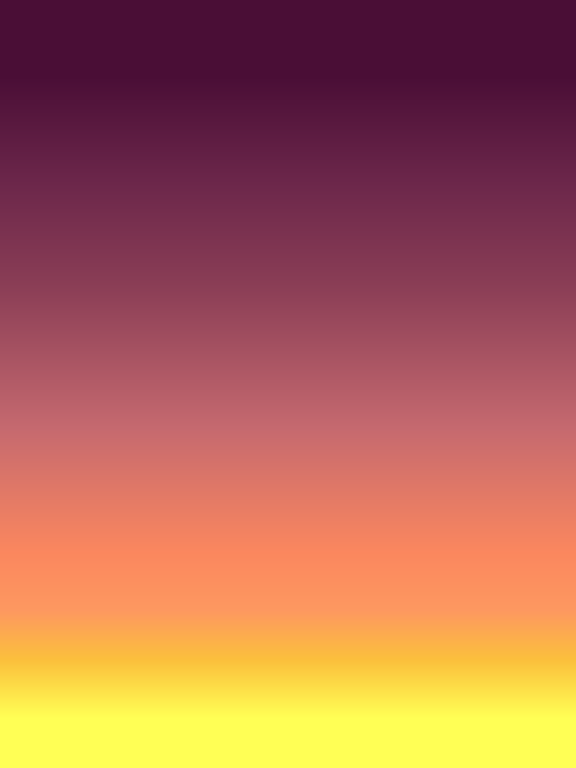
Write a Shadertoy shader that draws this background.

```glsl
// Draws a smooth vertical sunset gradient, from yellow horizon to deep plum sky.

// Blends from the colour so far to the next one between two heights.
vec3 blendTo(vec3 below, vec3 above, float start, float end, float height) {
    return mix(below, above, clamp((height - start) / (end - start), 0.0, 1.0));
}

void mainImage(out vec4 fragColor, in vec2 fragCoord) {
    float height = fragCoord.y / iResolution.y;

    // Horizon glow
    vec3 sky = vec3(1.0, 1.0, 0.333);
    sky = blendTo(sky, vec3(0.984, 0.753, 0.235), 0.065, 0.14, height);
    sky = blendTo(sky, vec3(0.992, 0.596, 0.376), 0.14, 0.205, height);

    // Coral and rose bands
    sky = blendTo(sky, vec3(0.985, 0.53, 0.37), 0.205, 0.28, height);
    sky = blendTo(sky, vec3(0.773, 0.412, 0.435), 0.28, 0.443, height);

    // Mauve fading into plum
    sky = blendTo(sky, vec3(0.54, 0.24, 0.335), 0.443, 0.63, height);
    sky = blendTo(sky, vec3(0.42, 0.15, 0.29), 0.63, 0.765, height);
    sky = blendTo(sky, vec3(0.29, 0.055, 0.212), 0.765, 0.9, height);

    fragColor = vec4(sky, 1.0);
}
```
